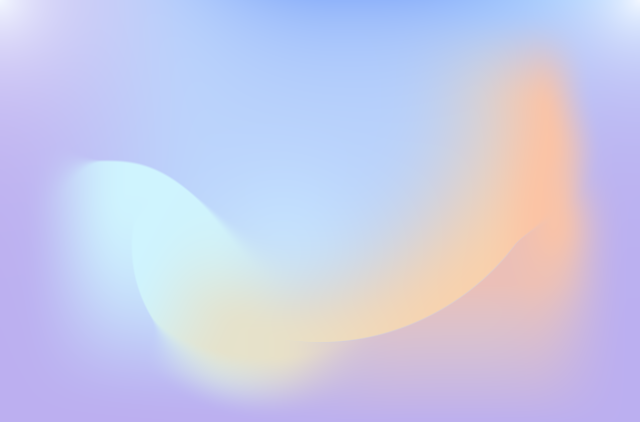
Write a Shadertoy shader that draws this background.

```glsl
// A pastel gradient: a wide ribbon sweeps from a cyan crest on the left to an
// orange glow on the right, over a lilac and sky-blue ground. Each layer is a
// colour blended in by soft ramps, circles and falloffs; a few edges stay crisp.

// Colours
const vec3 LILAC  = vec3(0.735, 0.685, 0.94);
const vec3 SKY    = vec3(0.73, 0.825, 0.985);
const vec3 BLUE   = vec3(0.56, 0.70, 0.98);
const vec3 AZURE  = vec3(0.62, 0.78, 0.99);
const vec3 WHITE  = vec3(0.95, 0.97, 1.0);
const vec3 ICE    = vec3(0.77, 0.89, 1.0);
const vec3 CYAN   = vec3(0.81, 0.955, 0.995);
const vec3 PINK   = vec3(0.92, 0.75, 0.72);
const vec3 CREAM  = vec3(0.90, 0.885, 0.795);
const vec3 PEACH  = vec3(0.97, 0.82, 0.68);
const vec3 ORANGE = vec3(0.985, 0.765, 0.645);

// Layout, in units of the canvas height
const float WIDTH = 1.515;
const vec2  BOWL_CENTRE = vec2(0.751, 0.777);  // outer rim of the ribbon
const float BOWL_RADIUS = 0.589;
const vec2  LOBE_CENTRE = vec2(0.638, 0.417);  // rounded left turn
const float LOBE_RADIUS = 0.326;
const vec2  CREST = vec2(0.247, 0.619);        // top of the cyan wave
const vec2  TROUGH = vec2(0.682, 0.374);       // low end of the wave
const vec2  ICE_CENTRE = vec2(0.672, 0.407);
const vec2  TAIL_CENTRE = vec2(1.314, 0.486);
const vec2  TAIL_SIZE = vec2(0.07, 0.15);

// Smooth ramp that may run in either direction
float ramp(float from, float to, float x) {
    float t = clamp((x - from) / (to - from), 0.0, 1.0);
    return t * t * (3.0 - 2.0 * t);
}

// Coverage of a signed distance, positive inside, with a minimum of one pixel
float cover(float dist, float softness) {
    float w = max(softness, 1.0 / iResolution.y);
    return ramp(-w, w, dist);
}

// Height of the wave that bounds the cyan area
float waveHeight(float x) {
    float t = clamp((x - CREST.x) / (TROUGH.x - CREST.x), 0.0, 1.0);
    float fall = 0.5 - 0.5 * cos(3.14159 * pow(t, 1.3));
    float droop = min(x - CREST.x, 0.0);
    return mix(CREST.y, TROUGH.y, fall) - 2.0 * droop * droop;
}

// Lilac ground with sky, blue top edge and pale corners
vec3 ground(vec2 p) {
    float sky = ramp(-0.02, 0.51, p.x) * ramp(1.46, 1.11, p.x) * ramp(-0.03, 0.41, p.y);
    vec3 col = mix(LILAC, SKY, sky);

    float right = ramp(0.9, 1.4, p.x);
    float top = exp((p.y - 1.0) / mix(0.12, 0.17, right)) * ramp(0.24, 0.79, p.x);
    col = mix(col, mix(BLUE, AZURE, right), top);

    col = mix(col, WHITE, exp(-distance(p, vec2(0.0, 1.0)) / 0.168));
    col = mix(col, WHITE, exp(-distance(p, vec2(WIDTH, 1.0)) / 0.138));

    vec2 q = (p - ICE_CENTRE) / 0.2;
    return mix(col, ICE, 0.9 * exp(-dot(q, q)));
}

void mainImage(out vec4 fragColor, in vec2 fragCoord) {
    vec2 p = fragCoord / iResolution.xy * vec2(WIDTH, 1.0);
    vec3 col = ground(p);

    // Rim of the bowl: crisp below, blurred and pushed outward at the right
    float depth = BOWL_RADIUS - distance(p, BOWL_CENTRE);
    float bulge = 0.036 * ramp(0.8, 0.62, p.y) * ramp(0.42, 0.5, p.y);
    float rimBlur = mix(0.003, 0.067, ramp(0.43, 0.6, p.y));
    float bowl = cover(depth + bulge, rimBlur);

    // Left turn: crisp on its side, dissolving at the bottom and top
    float lobeBlur = mix(0.003, 0.09, ramp(0.25, 0.11, p.y)) + 0.05 * ramp(0.46, 0.56, p.y);
    float lobe = cover(LOBE_RADIUS - distance(p, LOBE_CENTRE), lobeBlur);

    // Cyan under the wave, with a fainter glow outside the lobe
    float waveBlur = 0.004 + 0.08 * ramp(0.24, 0.1, p.x) + 0.05 * ramp(0.45, 0.65, p.x);
    float wave = cover(waveHeight(p.x) - p.y, waveBlur);
    float halo = ramp(0.05, 0.3, p.x) * ramp(0.01, 0.545, p.y);
    col = mix(col, CYAN, wave * mix(halo, 1.0, lobe) * ramp(0.75, 0.49, p.x));

    // Pink haze below the rim
    float haze = clamp((p.y + 0.01) / 0.336, 0.0, 1.0) * ramp(0.6, 0.43, p.y);
    haze *= ramp(0.49, 0.95, p.x) * ramp(1.49, 1.245, p.x);
    col = mix(col, PINK, haze * (1.0 - bowl));

    // Warm ribbon, fading inward from the rim
    vec3 warm = mix(CREAM, PEACH, ramp(0.55, 1.15, p.x));
    warm = mix(warm, ORANGE, ramp(1.12, 1.32, p.x));
    float inward = max(depth, 0.0) / mix(0.148, 0.237, ramp(0.63, 1.11, p.x));
    float ribbon = max(bowl, lobe * ramp(0.93, 0.65, p.x)) * exp(-inward * inward);
    ribbon *= ramp(0.296, 0.632, p.x + 0.5 * (0.328 - p.y)) * ramp(0.98, 0.743, p.y);
    col = mix(col, warm, ribbon);

    // Orange tail at the right end
    vec2 tail = (p - TAIL_CENTRE) / TAIL_SIZE;
    col = mix(col, ORANGE, 0.9 * exp(-dot(tail, tail)));

    fragColor = vec4(col, 1.0);
}
```
